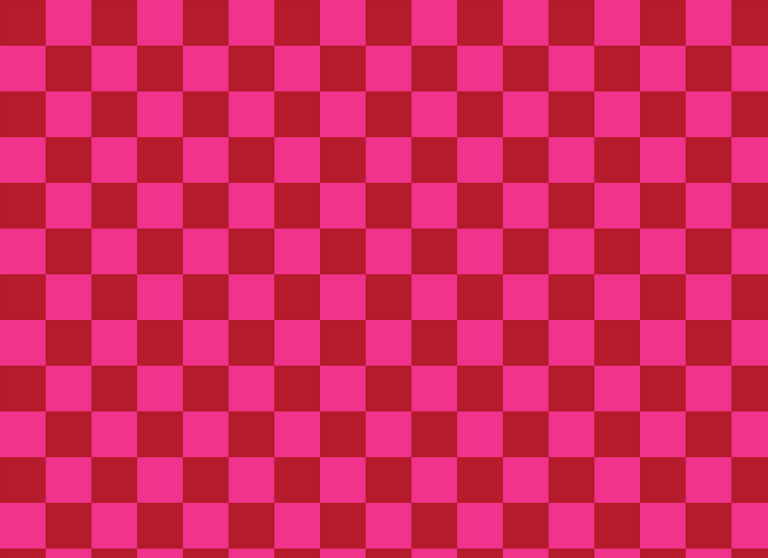
Reproduce this pattern procedurally as a Shadertoy shader.

```glsl
const float CELLS_ACROSS = 16.8;
const float RIM_WIDTH = 0.025;
const vec3 PINK = vec3(0.94, 0.20, 0.55);
const vec3 RED = vec3(0.71, 0.11, 0.17);
const vec3 DARK_RED = vec3(0.69, 0.10, 0.13);

// Signed distance to the nearest grid line, changing sign from cell to cell
vec2 gridDistance(vec2 p) {
    return 0.5 - abs(mod(p + 0.5, 2.0) - 1.0);
}

// Checker coverage from 0 to 1, with edges one pixel soft
float checkerMask(vec2 lineDistance, float pixel) {
    vec2 side = clamp(2.0 * lineDistance / pixel, -1.0, 1.0);
    return 0.5 + 0.5 * side.x * side.y;
}

// Thin band along the cell borders
float borderRim(vec2 lineDistance, float width, float pixel) {
    float d = min(abs(lineDistance.x), abs(lineDistance.y));
    return 1.0 - smoothstep(width - 0.5 * pixel, width + 0.5 * pixel, d);
}

void mainImage(out vec4 fragColor, in vec2 fragCoord) {
    // Square cells counted from the top left corner
    float pixel = CELLS_ACROSS / iResolution.x;
    vec2 p = vec2(fragCoord.x, iResolution.y - fragCoord.y) * pixel;

    vec2 lineDistance = gridDistance(p);
    float rim = borderRim(lineDistance, RIM_WIDTH, pixel);

    // Red cells with slightly deeper borders over pink
    vec3 redCell = mix(RED, DARK_RED, rim);
    vec3 color = mix(PINK, redCell, checkerMask(lineDistance, pixel));
    fragColor = vec4(color, 1.0);
}
```
